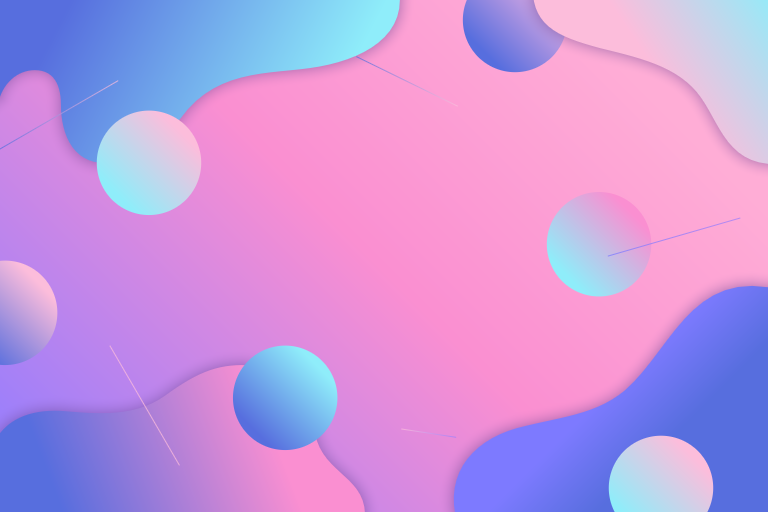
This background is drawn by a WebGL 1 fragment shader. Its source:

```glsl
precision highp float;
uniform vec2 u_resolution;

const vec2 CANVAS = vec2(150.0, 100.0);
const float BALL_RADIUS = 10.2;

const vec3 BLUE = vec3(0.34, 0.43, 0.87);
const vec3 VIOLET = vec3(0.49, 0.48, 1.0);
const vec3 LILAC = vec3(0.62, 0.50, 0.98);
const vec3 PINK = vec3(0.98, 0.56, 0.82);
const vec3 BLUSH = vec3(1.0, 0.68, 0.84);
const vec3 PALE = vec3(0.99, 0.74, 0.86);
const vec3 CYAN = vec3(0.56, 0.93, 0.98);
const vec3 SHADE = vec3(0.42, 0.28, 0.58);

// Outline state: sampled point, pen position, squared distance, side
struct Path { vec2 point; vec2 pen; float dist2; float side; };

Path startPath(vec2 point, vec2 pen) {
  return Path(point, pen, 1e6, 1.0);
}

void lineTo(inout Path path, vec2 end) {
  vec2 edge = end - path.pen;
  vec2 rel = path.point - path.pen;
  vec2 gap = rel - edge * clamp(dot(rel, edge) / dot(edge, edge), 0.0, 1.0);
  path.dist2 = min(path.dist2, dot(gap, gap));
  bool crosses = (path.pen.y > path.point.y) != (end.y > path.point.y);
  if (crosses && rel.x < edge.x * rel.y / edge.y) path.side = -path.side;
  path.pen = end;
}

void curveTo(inout Path path, vec2 b, vec2 c, vec2 d) {
  vec2 a = path.pen;
  for (int i = 1; i <= 14; i++) {
    float t = float(i) / 14.0;
    float s = 1.0 - t;
    lineTo(path, s * s * s * a + 3.0 * s * t * (s * b + t * c) + t * t * t * d);
  }
}

float signedDistance(Path path) {
  return path.side * sqrt(path.dist2);
}

// Wavy corner shapes
float topLeftWave(vec2 p) {
  Path w = startPath(p, vec2(-12.0, 72.0));
  lineTo(w, vec2(0.0, 81.1));
  curveTo(w, vec2(1.2, 84.4), vec2(3.9, 86.3), vec2(6.8, 86.3));
  curveTo(w, vec2(10.4, 86.3), vec2(11.9, 83.6), vec2(11.9, 79.5));
  curveTo(w, vec2(11.9, 74.6), vec2(13.7, 68.8), vec2(19.5, 68.2));
  curveTo(w, vec2(29.3, 67.8), vec2(31.3, 72.7), vec2(35.2, 76.8));
  curveTo(w, vec2(42.0, 86.3), vec2(51.8, 85.5), vec2(60.5, 86.7));
  curveTo(w, vec2(69.3, 87.9), vec2(78.1, 91.8), vec2(78.1, 100.0));
  lineTo(w, vec2(78.1, 112.0));
  lineTo(w, vec2(-12.0, 112.0));
  lineTo(w, vec2(-12.0, 72.0));
  return signedDistance(w);
}

float topRightWave(vec2 p) {
  Path w = startPath(p, vec2(104.1, 112.0));
  lineTo(w, vec2(104.1, 101.0));
  curveTo(w, vec2(104.7, 94.5), vec2(109.8, 92.6), vec2(117.2, 90.6));
  curveTo(w, vec2(125.0, 88.7), vec2(131.8, 87.1), vec2(136.1, 82.0));
  curveTo(w, vec2(140.2, 77.1), vec2(141.4, 68.8), vec2(150.0, 68.0));
  lineTo(w, vec2(162.0, 68.0));
  lineTo(w, vec2(162.0, 112.0));
  lineTo(w, vec2(104.1, 112.0));
  return signedDistance(w);
}

float bottomLeftWave(vec2 p) {
  Path w = startPath(p, vec2(-12.0, 6.0));
  lineTo(w, vec2(0.0, 15.4));
  curveTo(w, vec2(2.9, 19.1), vec2(7.8, 20.1), vec2(12.7, 19.7));
  curveTo(w, vec2(19.5, 19.1), vec2(26.4, 18.6), vec2(32.2, 22.7));
  curveTo(w, vec2(38.1, 27.0), vec2(42.0, 28.7), vec2(47.3, 28.7));
  curveTo(w, vec2(58.6, 28.1), vec2(60.2, 19.9), vec2(61.9, 13.9));
  curveTo(w, vec2(64.1, 7.4), vec2(71.1, 6.6), vec2(71.3, -0.4));
  lineTo(w, vec2(71.3, -12.0));
  lineTo(w, vec2(-12.0, -12.0));
  lineTo(w, vec2(-12.0, 6.0));
  return signedDistance(w);
}

float bottomRightWave(vec2 p) {
  Path w = startPath(p, vec2(88.9, -12.0));
  lineTo(w, vec2(88.9, -0.4));
  curveTo(w, vec2(87.3, 8.2), vec2(92.8, 14.1), vec2(101.0, 16.4));
  curveTo(w, vec2(109.4, 18.6), vec2(116.2, 18.9), vec2(122.1, 23.8));
  curveTo(w, vec2(130.9, 31.6), vec2(134.8, 46.3), vec2(150.0, 43.9));
  lineTo(w, vec2(162.0, 42.0));
  lineTo(w, vec2(162.0, -12.0));
  lineTo(w, vec2(88.9, -12.0));
  return signedDistance(w);
}

float ramp(vec2 p, vec2 a, vec2 b) {
  return clamp(dot(p - a, b - a) / dot(b - a, b - a), 0.0, 1.0);
}

float cover(float d, float px) { return clamp(0.5 - d / px, 0.0, 1.0); }

// Fill with a soft shadow outside the edge
vec3 addWave(vec3 base, vec3 fill, float d, float px) {
  float fade = clamp(1.0 - d / 3.2, 0.0, 1.0);
  return mix(mix(base, SHADE, 0.32 * fade * fade), fill, cover(d, px));
}

vec3 addBall(vec3 base, vec2 q, vec3 low, vec3 high, float px) {
  vec3 fill = mix(low, high, ramp(q, vec2(-6.2), vec2(6.2)));
  return mix(base, fill, cover(length(q) - BALL_RADIUS, px));
}

vec3 addStreak(vec3 base, vec2 p, vec2 a, vec2 b, vec3 tintA, vec3 tintB, float px) {
  float t = ramp(p, a, b);
  float d = length(p - mix(a, b, t)) - 0.1;
  return mix(base, mix(tintA, tintB, t), 0.75 * cover(d, px));
}

void main() {
  vec2 p = gl_FragCoord.xy / u_resolution * CANVAS;
  float px = CANVAS.y / u_resolution.y;

  // Diagonal backdrop
  float diagonal = p.x + p.y;
  vec3 color = mix(LILAC, PINK, clamp((diagonal - 20.0) / 102.0, 0.0, 1.0));
  color = mix(color, BLUSH, clamp((diagonal - 122.0) / 88.0, 0.0, 1.0));

  // Waves, with one ball tucked beneath
  color = addBall(color, p - vec2(100.6, 96.1), BLUE, mix(PALE, LILAC, 0.25), px);
  color = addWave(color, mix(BLUE, CYAN, ramp(p, vec2(13.7, 100.0), vec2(62.5, 74.6))), topLeftWave(p), px);
  color = addWave(color, mix(PALE, CYAN, ramp(p, vec2(127.9, 86.3), vec2(151.4, 102.0))), topRightWave(p), px);
  color = addWave(color, mix(BLUE, PINK, ramp(p, vec2(9.8, 6.2), vec2(50.8, 21.9))), bottomLeftWave(p), px);
  color = addWave(color, mix(VIOLET, BLUE, ramp(p, vec2(117.2, 21.9), vec2(127.9, 11.1))), bottomRightWave(p), px);

  // Floating balls
  color = addBall(color, p - vec2(29.1, 68.2), CYAN, PALE, px);
  color = addBall(color, p - vec2(117.0, 52.3), CYAN, PINK, px);
  color = addBall(color, p - vec2(1.0, 38.9), BLUE, PALE, px);
  color = addBall(color, p - vec2(55.7, 22.3), BLUE, CYAN, px);
  color = addBall(color, p - vec2(129.1, 4.7), CYAN, PALE, px);

  // Thin streaks
  color = addStreak(color, p, vec2(0.0, 70.9), vec2(23.0, 84.2), BLUE, PALE, px);
  color = addStreak(color, p, vec2(69.7, 88.9), vec2(89.3, 79.3), BLUE, PALE, px);
  color = addStreak(color, p, vec2(118.8, 50.0), vec2(144.5, 57.4), VIOLET, LILAC, px);
  color = addStreak(color, p, vec2(21.5, 32.4), vec2(35.0, 9.2), PALE, PALE, px);
  color = addStreak(color, p, vec2(78.5, 16.2), vec2(89.0, 14.6), PALE, LILAC, px);

  gl_FragColor = vec4(color, 1.0);
}
```
